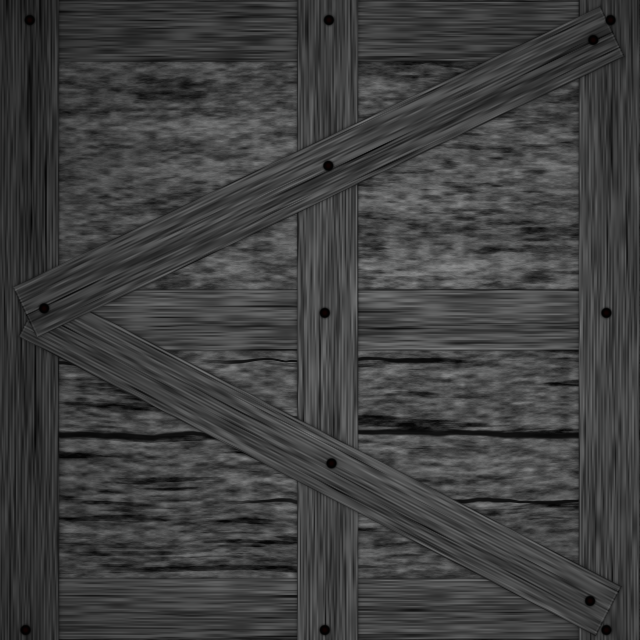
Give the GLSL for this texture, as a WebGL 1 fragment shader.

```glsl
precision highp float;
// A dark timber wall: weathered panels behind a frame of posts and rails,
// with two braces meeting at the left. Stretched value noise makes the grain,
// box distances place the boards, and a soft falloff dims the corners.
uniform vec2 u_resolution;

const float POST_HALF = 0.0475;
const float BRACE_HALF = 0.0435;

float hash(vec2 p) {
  return fract(sin(dot(p, vec2(127.1, 311.7))) * 43758.5453);
}

float noise(vec2 p) {
  vec2 i = floor(p), f = fract(p);
  f = f * f * (3.0 - 2.0 * f);
  return mix(mix(hash(i), hash(i + vec2(1.0, 0.0)), f.x),
             mix(hash(i + vec2(0.0, 1.0)), hash(i + 1.0), f.x), f.y);
}

float fbm(vec2 p) {
  float sum = 0.0, amp = 0.53;
  for (int i = 0; i < 4; i++) {
    sum += amp * noise(p);
    p = p * 2.03 + 17.3;
    amp *= 0.5;
  }
  return sum;
}

// Signed distance to a box, negative inside.
float box(vec2 p, vec2 halfSize) {
  vec2 d = abs(p) - halfSize;
  return length(max(d, 0.0)) + min(max(d.x, d.y), 0.0);
}

// Centre of the left, middle or right post.
float postCentre(float id) {
  return 0.0445 + 0.4675 * id - 0.0275 * step(1.5, id);
}

// Board shade; p.x runs along the fibres and p.y across them.
float boardGrain(vec2 p, float seed) {
  vec2 q = p + vec2(seed * 3.7, seed * 1.3);
  q.y += 0.002 * noise(q * vec2(6.0, 12.0));
  float broad = noise(q * vec2(2.0, 48.0));
  float streak = noise(q * vec2(8.0, 190.0));
  float fibre = noise(q * vec2(26.0, 410.0));
  float pores = smoothstep(0.7, 0.95, noise(q * vec2(6.0, 230.0) + 41.0));
  float heart = exp(-pow((p.y + 0.012) / 0.015, 2.0));
  float shade = 0.283 + 0.04 * (broad - 0.5) + 0.1 * (streak - 0.5);
  shade += 0.19 * (fibre - 0.5) - 0.12 * pores;
  return shade - heart * (0.015 + 0.05 * smoothstep(0.45, 0.8, streak));
}

// Lay a board over the wall with a contact shadow and a thin bevel.
float layBoard(float wall, float shade, float d, float px) {
  wall *= 1.0 - 0.35 * exp(-max(d, 0.0) / 0.002);
  float rim = smoothstep(0.0015, 0.0, abs(d + 0.003));
  float edge = smoothstep(0.002, 0.0, abs(d));
  return mix(wall, shade + 0.04 * rim - 0.1 * edge, smoothstep(px, -px, d));
}

// Upper panels: soft, wavy dark bands and rough pale fibres.
float softPanel(vec2 p, float side) {
  vec2 q = p + vec2(side * 5.1, 0.008 * noise(p * vec2(9.0, 5.0) + side));
  float band = fbm(q * vec2(3.2, 31.0));
  float rough = fbm(q * vec2(55.0, 170.0));
  float pits = smoothstep(0.54, 0.7, fbm(q * vec2(16.0, 95.0) + 9.0));
  float shade = 0.31 + 0.28 * (band - 0.5) + 0.38 * (rough - 0.5);
  return shade - pits * (0.07 + 0.04 * side);
}

// Lower panels: carved relief crossed by long black splits.
float splitPanel(vec2 p, float side) {
  vec2 q = p + vec2(side * 7.3, 0.01 * noise(p * vec2(8.0, 6.0)));
  vec2 scale = vec2(8.0, 60.0);
  float relief = fbm(q * scale) - fbm((q + vec2(0.0, 0.005)) * scale);
  float shade = 0.285 + 0.3 * relief + 0.36 * (fbm(q * vec2(55.0, 160.0)) - 0.5);
  shade -= 0.16 * smoothstep(0.58, 0.7, fbm(q * vec2(4.5, 62.0) + 3.0));
  for (int k = 0; k < 4; k++) {
    float id = float(k);
    float wave = 0.016 * (fbm(vec2(p.x * 14.0 + side * 8.0, id * 9.0)) - 0.5);
    float y = 0.113 + 0.1035 * id + 0.013 * step(2.5, id) + wave;
    float main = 1.0 - step(0.5, abs(id - 2.0));
    float width = 0.0022 + 0.0022 * main + 0.003 * noise(vec2(p.x * 22.0, id + side));
    float depth = max(main, smoothstep(0.2, 0.6, noise(vec2(p.x * 7.0 + side * 4.0, id * 5.0))));
    shade = mix(shade, 0.035, 0.9 * depth * smoothstep(width, width * 0.3, abs(p.y - y)));
    shade += 0.05 * depth * smoothstep(0.006, 0.0, abs(p.y - y + 0.009));
  }
  return shade;
}

// Lay a brace from a to b.
float layBrace(float wall, vec2 p, vec2 a, vec2 b, float seed, float px) {
  vec2 dir = normalize(b - a), r = p - 0.5 * (a + b);
  vec2 q = vec2(dot(r, dir), dot(r, vec2(-dir.y, dir.x)));
  float d = box(q, vec2(0.5 * length(b - a), BRACE_HALF));
  return layBoard(wall, boardGrain(q, seed), d, px);
}

vec3 addNail(vec3 col, vec2 p, vec2 c, float px) {
  float d = length(p - c);
  col *= 1.0 - 0.4 * smoothstep(0.012, 0.006, d);
  vec3 iron = mix(vec3(0.06, 0.012, 0.01), vec3(0.008), smoothstep(0.001, 0.006, d));
  return mix(col, iron, smoothstep(0.0078 + px, 0.0078 - px, d));
}

void main() {
  float px = 1.0 / min(u_resolution.x, u_resolution.y);
  vec2 p = gl_FragCoord.xy / u_resolution;
  float side = step(0.5, p.x);
  float wall = p.y > 0.5 ? softPanel(p, side) : splitPanel(p, side);

  // Rails, then the posts that cover them.
  for (int i = 0; i < 3; i++) {
    vec2 q = p - vec2(0.5, 0.0485 + 0.4515 * float(i));
    wall = layBoard(wall, boardGrain(q, float(i) + 1.0), box(q, vec2(0.6, POST_HALF)), px);
  }
  for (int i = 0; i < 3; i++) {
    float id = float(i);
    vec2 q = p - vec2(postCentre(id), 0.5);
    float shade = boardGrain(vec2(q.y, -q.x), id + 5.0) - 0.03 * (1.0 - step(0.5, id));
    wall = layBoard(wall, shade, box(q, vec2(POST_HALF, 0.6)), px);
  }

  // Braces, the rising one on top.
  wall = layBrace(wall, p, vec2(0.049, 0.513), vec2(0.951, 0.045), 9.0, px);
  wall = layBrace(wall, p, vec2(0.039, 0.512), vec2(0.957, 0.951), 12.0, px);

  // Light falls off most toward the upper left.
  vec2 fall = p - vec2(0.6, 0.42);
  float light = 1.1 - 0.85 * fall.x * fall.x - 0.8 * fall.y * fall.y;
  vec3 col = max(wall, 0.02) * light * vec3(0.995, 1.0, 1.0);

  // Nails at the frame joints and along the braces.
  for (int j = 0; j < 3; j++) {
    for (int i = 0; i < 3; i++) {
      vec2 id = vec2(float(i), float(j));
      vec2 c = vec2(postCentre(id.x) - 0.0045, 0.0156 + 0.4765 * id.y);
      c.x += 0.0065 * step(1.5, id.y);
      if (j == 1) c += i == 0 ? vec2(0.029, 0.026) : vec2(0.0, 0.019);
      col = addNail(col, p, c, px);
    }
  }
  for (int k = 0; k < 2; k++) {
    float t = float(k);
    col = addNail(col, p, mix(vec2(0.513, 0.741), vec2(0.927, 0.9375), t), px);
    col = addNail(col, p, mix(vec2(0.518, 0.276), vec2(0.922, 0.061), t), px);
  }
  gl_FragColor = vec4(clamp(col, 0.0, 1.0), 1.0);
}
```
